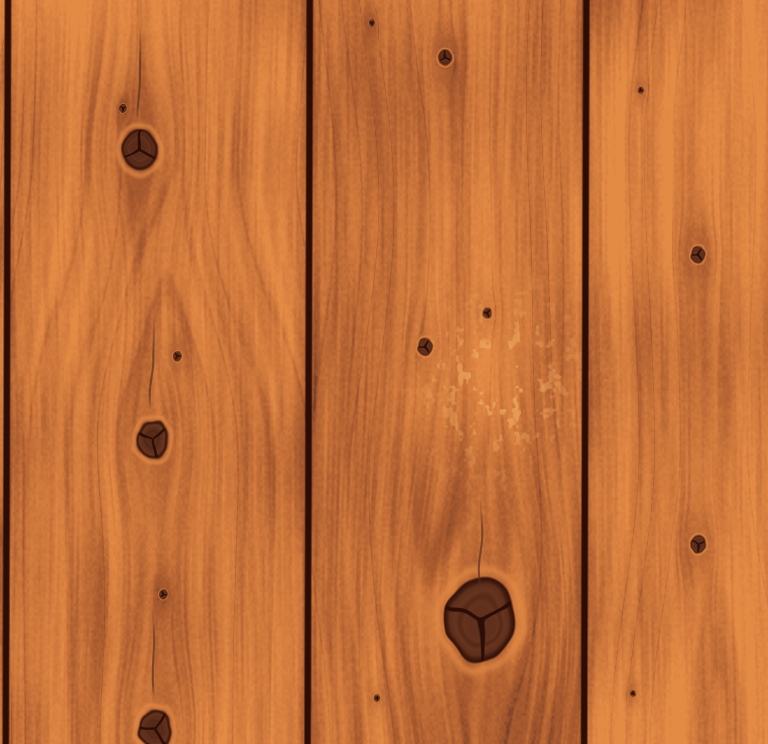
Reproduce this texture procedurally as a Shadertoy shader.

```glsl
#define FIRST_EDGE 0.009
#define BOARD_STEP 0.4095
#define BOARD_SHRINK 0.0165
#define GAP_HALF 0.0039
#define KNOTS 6
#define KNOT_STEP 0.377
#define BIG_KNOT vec3(0.626, 0.161, 0.045)
#define SCUFF_CENTER vec2(0.65, 0.47)
#define RING_FREQ 95.0
#define FIBRE_FREQ 280.0
#define BASE_TONE 0.62

const vec3 GAP_COLOR = vec3(0.17, 0.05, 0.02);
const vec3 BROWN = vec3(0.47, 0.25, 0.15);
const vec3 DEEP = vec3(0.66, 0.35, 0.18);
const vec3 AMBER = vec3(0.80, 0.46, 0.23);
const vec3 HONEY = vec3(0.89, 0.54, 0.27);
const vec3 PALE = vec3(0.95, 0.68, 0.38);

float hash(vec2 p) {
    vec3 q = fract(vec3(p.xyx) * 0.1031);
    q += dot(q, q.yzx + 33.33);
    return fract((q.x + q.y) * q.z);
}

float noise(vec2 p) {
    vec2 i = floor(p), f = fract(p);
    f = f * f * (3.0 - 2.0 * f);
    return mix(mix(hash(i), hash(i + vec2(1, 0)), f.x),
               mix(hash(i + vec2(0, 1)), hash(i + vec2(1, 1)), f.x), f.y);
}

// Left edge of a board; widths shrink slowly to the right
float boardEdge(float n) {
    return FIRST_EDGE + BOARD_STEP * n - BOARD_SHRINK * n * n;
}

// Centre and radius: three knots along the heart, the rest are small pins
vec3 knotAt(float board, int k) {
    float fk = float(k);
    if (board == 1.0 && k == 0) return BIG_KNOT;
    float h = hash(vec2(board * 7.0 + 11.0, fk + 3.0));
    float h2 = hash(vec2(fk + 19.0, board * 5.0 + 23.0));
    float left = boardEdge(board), width = boardEdge(board + 1.0) - left;
    if (k < 3) {
        float radius = mix(0.021, 0.009, clamp(board, 0.0, 1.0));
        return vec3(left + width * (0.42 + 0.12 * h),
                    0.02 + KNOT_STEP * fk + 0.12 * board, radius * mix(0.75, 1.15, h2));
    }
    return vec3(left + width * mix(0.12, 0.9, h), (fk - 3.0 + h2) / 3.0, mix(0.003, 0.007, h));
}

// Tone from 0 (brown) through amber to 1 (honey)
vec3 woodColor(float t) {
    vec3 c = mix(BROWN, DEEP, smoothstep(-0.5, 0.0, t));
    c = mix(c, AMBER, clamp(t * 2.0, 0.0, 1.0));
    return mix(c, HONEY, clamp(t * 2.0 - 1.0, 0.0, 1.0));
}

void mainImage(out vec4 fragColor, in vec2 fragCoord) {
    vec2 p = fragCoord / iResolution.x;
    float pixel = 1.0 / iResolution.x;
    float lean = p.x - 0.003 * (p.y - 0.5);

    // Find the board and the nearest gap
    float board = -1.0, gap = 1.0;
    for (int n = 0; n < 4; n++) {
        float e = boardEdge(float(n));
        board += step(e, lean);
        gap = min(gap, abs(lean - e));
    }
    float left = boardEdge(board), width = boardEdge(board + 1.0) - left;
    float seed = board * 17.0 + 40.0;

    // Grain bends around each knot, with dim bands at knot height
    float grainX = p.x + 0.012 * (noise(vec2(p.x * 6.0, p.y * 3.0 + seed)) - 0.5);
    float shade = 0.0;
    for (int k = 0; k < KNOTS; k++) {
        vec3 knot = knotAt(board, k);
        vec2 q = p - knot.xy;
        vec2 s = q / (knot.z * vec2(2.4, 4.5));
        grainX -= 0.75 * q.x * exp(-dot(s, s));
        shade += 0.45 * exp(-0.7 * dot(s, s));
        shade += 9.0 * min(knot.z, 0.025) * exp(-q.y * q.y / 0.005)
               * smoothstep(0.05, 0.18, abs(q.x));
    }

    // Growth rings form pointed arches about the heart
    float heart = left + width * 0.53 + 0.02 * (noise(vec2(p.y * 3.0, seed)) - 0.5);
    float ring = length(vec2(grainX - heart, 0.014))
               + 0.12 * noise(vec2(p.y * 2.6 + seed, 5.0));
    float side = step(heart, grainX) * 9.0;
    float rings = noise(vec2(ring * RING_FREQ, p.y * 1.5 + seed));
    float lines = abs(noise(vec2(ring * RING_FREQ * 0.6 + 31.0, p.y + seed)) - 0.5);
    float fibre = noise(vec2(grainX * FIBRE_FREQ, p.y * 9.0 + seed));
    float streak = noise(vec2(grainX * 38.0 + side, p.y * 1.6 + seed));
    float blotch = noise(vec2(p.x * 5.0 + seed, p.y * 6.0));
    float speck = noise(p * vec2(330.0, 260.0));

    float tone = BASE_TONE - shade
               + 0.48 * (rings - 0.5) + 0.42 * (fibre - 0.5) + 0.45 * (streak - 0.5)
               + 0.65 * (blotch - 0.5) + 0.22 * (speck - 0.5)
               - 0.25 * (1.0 - smoothstep(0.0, 0.07, lines));
    tone -= 0.35 * (1.0 - smoothstep(0.0, 0.02, gap));
    vec3 col = woodColor(tone);

    // Pale scuffs worn into the finish
    vec2 worn = (p - SCUFF_CENTER) / vec2(0.09, 0.10);
    float scuff = noise(p * vec2(110.0, 65.0)) * 0.65 + noise(p * 230.0) * 0.35;
    col = mix(col, PALE, 0.75 * smoothstep(0.62, 0.76, scuff) * exp(-dot(worn, worn)));

    // Knots: pale collar, dark rim, ringed core and radial cracks
    for (int k = 0; k < KNOTS; k++) {
        vec3 knot = knotAt(board, k);
        vec2 q = p - knot.xy;
        float turn = hash(knot.xy * 91.0) * 6.0;
        float wobble = noise(q / knot.z * 1.6 + turn + 20.0) - 0.5;
        float d = length(q * vec2(1.0, 0.84)) / knot.z + 0.22 * wobble;
        float aa = 1.5 * pixel / knot.z;
        col = mix(col, HONEY, 0.65 * exp(-pow((d - 1.22) / 0.13, 2.0)));
        vec3 core = mix(BROWN, GAP_COLOR, 0.15 + 0.35 * noise(vec2(d * 9.0, turn)));
        core = mix(core, GAP_COLOR, 0.8 * smoothstep(0.78, 0.98, d));
        float arms = abs(sin(1.5 * atan(q.y, q.x) + turn + 0.5 * wobble)) * d;
        core = mix(core, GAP_COLOR, 1.0 - smoothstep(0.04, 0.06 + aa, arms));
        col = mix(col, core, 1.0 - smoothstep(1.0 - aa, 1.0 + aa, d));

        // Hairline split above the knot
        float drift = 0.008 * (noise(vec2(p.y * 22.0, turn)) - 0.5);
        float split = 1.0 - smoothstep(0.0004, 0.0006 + 1.3 * pixel, abs(q.x + drift));
        split *= smoothstep(0.035, 0.06, q.y) * (1.0 - smoothstep(0.11, 0.17, q.y));
        col = mix(col, BROWN * 0.75, 0.7 * split * step(0.012, knot.z));
    }

    // Dark gaps between boards
    col = mix(GAP_COLOR, col, smoothstep(GAP_HALF - pixel, GAP_HALF + 1.5 * pixel, gap));
    fragColor = vec4(col, 1.0);
}
```
